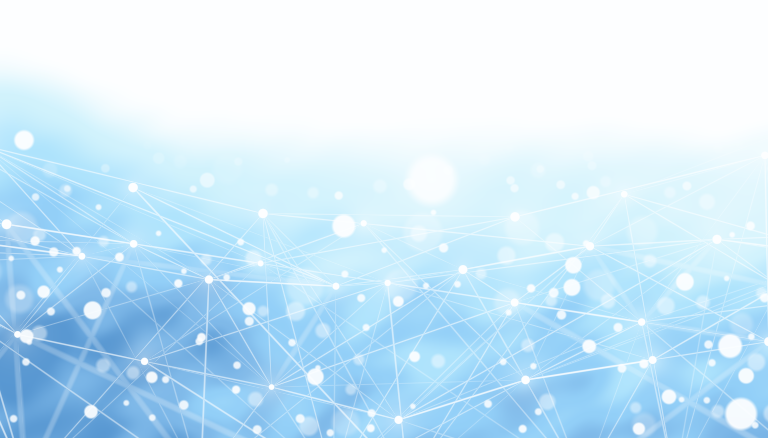
Give the GLSL for this background, as a WebGL 2 fragment shader.

```glsl
#version 300 es
precision highp float;

#define HORIZON 0.735
#define LEFT_RISE 0.16
#define CLOUD_AMOUNT 0.40
#define HUB_STEP 0.29
#define LINK_DENSITY 0.38
#define LINE_WIDTH 0.0007
#define LINE_OPACITY 0.62
#define HUB_RADIUS 0.010
#define DOT_DENSITY 0.54

uniform vec2 u_resolution;
out vec4 fragColor;

const vec3 WHITE = vec3(0.992, 0.997, 1.00);
const vec3 PALE  = vec3(0.82, 0.95, 0.99);
const vec3 SKY   = vec3(0.68, 0.89, 0.99);
const vec3 AZURE = vec3(0.57, 0.81, 0.97);
const vec3 STEEL = vec3(0.49, 0.72, 0.91);
const vec3 DEEP  = vec3(0.34, 0.59, 0.82);

vec2 hash2(vec2 p) {
    vec3 q = fract(p.xyx * vec3(0.1031, 0.1030, 0.0973));
    q += dot(q, q.yzx + 33.33);
    return fract((q.xx + q.yz) * q.zy);
}

float gradientNoise(vec2 p) {
    vec2 i = floor(p), f = fract(p);
    vec2 u = f * f * f * (f * (f * 6.0 - 15.0) + 10.0);
    vec2 e = vec2(0.0, 1.0);
    float a = dot(hash2(i) * 2.0 - 1.0, f);
    float b = dot(hash2(i + e.yx) * 2.0 - 1.0, f - e.yx);
    float c = dot(hash2(i + e.xy) * 2.0 - 1.0, f - e.xy);
    float d = dot(hash2(i + e.yy) * 2.0 - 1.0, f - e.yy);
    return mix(mix(a, b, u.x), mix(c, d, u.x), u.y);
}

// Colour ramp from open light to deep blue
vec3 ramp(float t) {
    vec3 c = mix(WHITE, PALE, clamp(t / 0.25, 0.0, 1.0));
    c = mix(c, SKY, smoothstep(0.25, 0.48, t));
    c = mix(c, AZURE, smoothstep(0.48, 0.66, t));
    c = mix(c, STEEL, smoothstep(0.66, 0.82, t));
    return mix(c, DEEP, smoothstep(0.82, 1.02, t));
}

float patchAt(vec2 p, vec2 centre, vec2 size) {
    vec2 q = (p - centre) / size;
    return exp(-dot(q, q));
}

vec3 backdrop(vec2 p) {
    vec2 slant = mat2(0.9, -0.42, 0.42, 0.9) * p;
    float cloud = 0.6 * gradientNoise(slant * vec2(3.0, 5.0) + 4.0)
                + 0.6 * gradientNoise(slant * vec2(7.0, 13.0) + 9.0);
    float edge = HORIZON + LEFT_RISE * exp(-p.x * p.x / 0.10);
    float depth = max(edge + 0.04 * cloud - p.y, 0.0);
    float t = 0.90 * (1.0 - exp(-2.1 * depth)) * smoothstep(-0.06, 0.14, depth);
    t += 0.19 * (1.0 - smoothstep(0.0, 0.9, p.x)) * smoothstep(0.0, 0.4, depth);
    t += 0.20 * patchAt(p, vec2(0.52, 0.20), vec2(0.20, 0.09));
    t += 0.15 * patchAt(p, vec2(0.05, 0.19), vec2(0.16, 0.08));
    t += 0.10 * patchAt(p, vec2(0.24, 0.06), vec2(0.18, 0.08));
    t -= 0.15 * patchAt(p, vec2(1.60, 0.48), vec2(0.30, 0.14));
    t -= 0.08 * patchAt(p, vec2(1.00, 0.47), vec2(0.40, 0.10));
    t += CLOUD_AMOUNT * cloud * smoothstep(0.10, 0.50, depth);
    return ramp(t);
}

float disc(vec2 p, vec2 centre, float radius, float blur) {
    return 1.0 - smoothstep(radius - blur, radius + blur, length(p - centre));
}

// Rails of hubs: falling line, wave, low bowl, one below the frame, high crest
vec2 hub(int rail, int i) {
    float x = HUB_STEP * float(i);
    float jitter = hash2(vec2(float(i) * 11.6, 7.0)).x - 0.5;
    if (rail == 0) return vec2(x + 0.015, 0.488 - 0.154 * x);
    if (rail == 1) return vec2(x + 0.187, 0.40 - 0.055 * cos(3.6 * (x - 0.513)));
    if (rail == 2) return vec2(x + 0.04, 0.06 + 0.30 * (x - 0.81) * (x - 0.81) + 0.10 * jitter);
    if (rail == 3) return vec2(x + 0.10 + 0.2 * jitter, -0.10);
    return vec2(x - 0.02 + 0.1 * jitter, 0.49 + 0.22 * (x - 0.90) * (x - 0.90));
}

float link(vec2 p, vec2 a, vec2 b, float width, float blur) {
    vec2 ab = b - a;
    float d = length(p - a - ab * clamp(dot(p - a, ab) / dot(ab, ab), 0.0, 1.0));
    return (1.0 - smoothstep(width - blur * 0.5, width + blur, d)) + 0.10 * exp(-d * 200.0);
}

// Coverage of the whole network
float network(vec2 p, float pixel) {
    float light = 0.0;
    for (int r = 0; r < 5; r++)
    for (int i = -2; i < 9; i++) {
        vec2 a = hub(r, i);
        light = max(light, disc(p, a, HUB_RADIUS * (0.7 + 0.5 * hash2(a * 91.0).x), pixel));
        light = max(light, 0.40 * exp(-length(p - a) * 32.0));
        for (int s = 0; s < 5; s++)
        for (int k = 0; k < 3; k++) {
            vec2 chance = hash2(vec2(float(r * 11 + i + 3), float(s * 7 + k + 2)));
            bool spine = r == s && k == 1 && r < 3;
            if ((k == 0 && s <= r) || (!spine && chance.x > LINK_DENSITY)) continue;
            float beam = step(0.84, chance.y) * float(!spine && r < 4 && s < 4);
            float width = LINE_WIDTH * (0.4 + chance.y + 0.8 * float(spine || s == 3));
            float strength = LINE_OPACITY * (0.4 + 0.6 * chance.y + 0.3 * float(spine));
            strength *= 1.0 - 0.6 * beam;
            light = max(light, strength * link(p, a, hub(s, i + k), width + 0.004 * beam, pixel + 0.003 * beam));
        }
    }
    return min(light, 1.0);
}

// Scattered discs, one chance per jittered cell
float dots(vec2 p, float size, vec2 radii, float blur, float seed) {
    float light = 0.0;
    vec2 base = floor(p / size);
    for (int j = -1; j <= 1; j++)
    for (int i = -1; i <= 1; i++) {
        vec2 cell = base + vec2(i, j);
        vec2 place = hash2(cell + seed), trait = hash2(cell + seed + 51.0);
        vec2 centre = (cell + 0.1 + 0.8 * place) * size;
        float keep = step(trait.x, DOT_DENSITY) * (1.0 - smoothstep(0.50, 0.70, centre.y));
        float radius = mix(radii.x, radii.y, trait.y * trait.y);
        light = max(light, keep * disc(p, centre, radius, blur));
    }
    return light;
}

void main() {
    vec2 p = gl_FragCoord.xy / u_resolution.y;
    float pixel = 1.0 / u_resolution.y;
    vec3 color = backdrop(p);
    // Blurred discs behind the network
    color = mix(color, WHITE, 0.26 * dots(p, 0.22, vec2(0.025, 0.045), 0.008, 13.0));
    color = mix(color, WHITE, 0.45 * dots(p, 0.13, vec2(0.012, 0.022), 0.005, 29.0));
    // Lines, hubs and crisp discs
    color = mix(color, WHITE, network(p, pixel));
    color = mix(color, WHITE, 0.92 * dots(p, 0.125, vec2(0.009, 0.021), 0.003, 71.0));
    color = mix(color, WHITE, 0.85 * dots(p, 0.10, vec2(0.006, 0.011), 0.003, 37.0));
    // Large light and foreground discs
    vec2 sun = vec2(0.986, 0.589);
    color = mix(color, WHITE, 0.60 * exp(-length(p - sun) * 10.0));
    color = mix(color, WHITE, 0.85 * disc(p, sun, 0.055, 0.014));
    float front = disc(p, vec2(0.055, 0.680), 0.022, 0.004);
    front = max(front, disc(p, vec2(0.785, 0.484), 0.026, 0.004));
    front = max(front, disc(p, vec2(1.692, 0.055), 0.036, 0.005));
    front = max(front, disc(p, vec2(1.667, 0.210), 0.027, 0.004));
    fragColor = vec4(mix(color, WHITE, 0.94 * front), 1.0);
}
```
